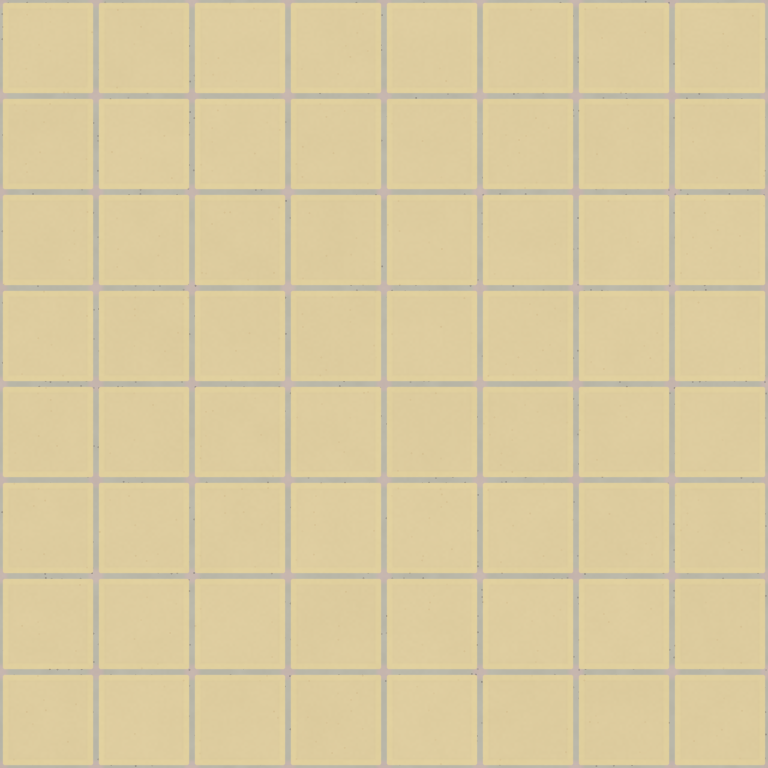
Give the GLSL for this pattern, as a WebGL 1 fragment shader.

```glsl
precision highp float;
// Square cream tiles in an even grid with thin grey grout, pinker where joints cross.
// Each tile is a rounded-box distance field with a pale, slightly raised rim;
// wrapping hash noise adds faint mottling, grain and sparse specks.

uniform vec2 u_resolution;

const float TILES = 8.0;             // repeats across and down
const float GROUT_HALF = 0.030;      // half joint width, in tile cells
const float CORNER = 0.022;          // tile corner radius
const float EDGE_SOFT = 0.009;       // half width of the soft tile edge
const float RIM_WIDTH = 0.058;       // pale band inside the tile edge
const float SPECK_GRID = 128.0;      // speck cells across the canvas
const float GRAIN_GRID = 256.0;      // grain cells across the canvas
const float TILE_VARIATION = 0.006;  // brightness change between tiles

const vec3 TILE_COLOR = vec3(0.868, 0.800, 0.620);
const vec3 RIM_COLOR = vec3(0.882, 0.817, 0.617);
const vec3 GROUT_COLOR = vec3(0.727, 0.718, 0.660);
const vec3 JOINT_COLOR = vec3(0.775, 0.712, 0.682);
const vec3 SPECK_COLOR = vec3(0.50, 0.48, 0.46);

float hash(vec2 p) {
  return fract(sin(dot(p, vec2(127.1, 311.7))) * 43758.5453);
}

// Value noise that wraps after a whole number of cells.
float wrapNoise(vec2 uv, float cells) {
  vec2 p = uv * cells;
  vec2 i = floor(p);
  vec2 f = fract(p);
  f = f * f * (3.0 - 2.0 * f);
  vec2 a = mod(i, cells);
  vec2 b = mod(i + 1.0, cells);
  return mix(mix(hash(a), hash(vec2(b.x, a.y)), f.x),
             mix(hash(vec2(a.x, b.y)), hash(b), f.x), f.y);
}

float roundedBox(vec2 p, float halfSize, float radius) {
  vec2 q = abs(p) - halfSize + radius;
  return length(max(q, 0.0)) + min(max(q.x, q.y), 0.0) - radius;
}

// One small dot of random place and strength in some cells.
float specks(vec2 uv, float density) {
  vec2 p = uv * SPECK_GRID;
  vec2 cell = mod(floor(p), SPECK_GRID);
  vec2 center = 0.3 + 0.4 * vec2(hash(cell + 17.3), hash(cell + 41.9));
  float present = step(1.0 - density, hash(cell + 5.7));
  float dot_ = 1.0 - smoothstep(0.06, 0.26, length(fract(p) - center));
  return present * dot_ * (0.4 + 0.6 * hash(cell + 73.1));
}

void main() {
  vec2 uv = gl_FragCoord.xy / u_resolution;
  vec2 grid = uv * TILES;
  vec2 tileId = mod(floor(grid), TILES);
  vec2 p = fract(grid) - 0.5;
  float pixel = TILES / min(u_resolution.x, u_resolution.y);

  // Tile coverage
  float d = roundedBox(p, 0.5 - GROUT_HALF, CORNER);
  float soft = max(EDGE_SOFT, 0.7 * pixel);
  float tileMask = 1.0 - smoothstep(-soft, soft, d);

  // Glazed face with a pale rim and a faint inner crease
  float rim = smoothstep(-RIM_WIDTH - 0.018, -RIM_WIDTH + 0.020, d);
  float crease = 1.0 - smoothstep(0.0, 0.018, abs(d + RIM_WIDTH + 0.010));
  vec3 face = mix(TILE_COLOR, RIM_COLOR, rim * 0.8);
  face -= 0.005 * crease;
  face += TILE_VARIATION * (hash(tileId + 2.3) - 0.5);
  face += 0.008 * (wrapNoise(uv, 32.0) - 0.5);
  face = mix(face, vec3(0.80, 0.69, 0.50), 0.35 * specks(uv, 0.035));

  // Grout, tinted around the crossings
  vec2 toLine = 0.5 - abs(p);
  float crossing = 1.0 - smoothstep(0.045, 0.105, max(toLine.x, toLine.y));
  vec3 grout = mix(GROUT_COLOR, JOINT_COLOR, crossing);
  grout += 0.022 * (wrapNoise(uv, 64.0) - 0.5);
  grout = mix(grout, SPECK_COLOR, 0.65 * specks(uv, 0.12));

  // Combine and add fine grain
  vec3 color = mix(grout, face, tileMask);
  color += 0.008 * (wrapNoise(uv, GRAIN_GRID) - 0.5);
  gl_FragColor = vec4(color, 1.0);
}
```
